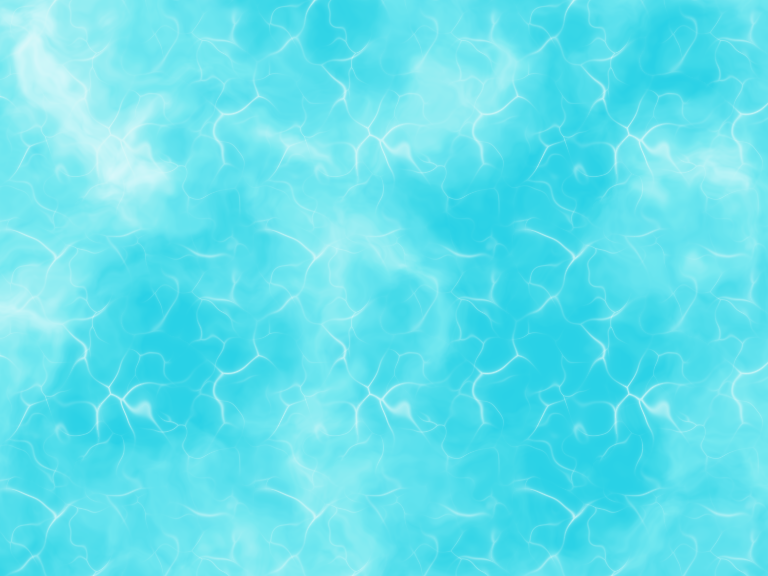
Give the GLSL for this texture, as a Shadertoy shader.

```glsl
// Sunlit turquoise pool water: pale drifting clouds under a repeating web of caustic light.

const float TAU = 6.2831853;

// Clouds
const float CLOUD_SCALE = 2.3;     // broad patches per canvas height
const float CLOUD_WARP = 0.28;     // raggedness of the patch outlines
const float CLOUD_CONTRAST = 3.9;  // brings the noise to unit deviation
const float CLOUD_BIAS = -0.12;
const float PUFF_SCALE = 9.0;
const float PUFF_AMOUNT = 1.1;
const vec2 CLOUD_OFFSET = vec2(17.3, 41.7);

// Caustics
const float TILE_SIZE = 0.45;      // height of one repeat of the light web
const float BROAD_CELLS = 4.0;     // cells along one repeat
const float FINE_CELLS = 6.0;
const float WEB_WARP = 0.75;
const float JITTER = 0.9;
const float CORE_WIDTH = 0.026;
const float GLOW_WIDTH = 0.095;
const float BROAD_LIGHT = 0.62;
const float FINE_LIGHT = 0.30;
const vec3 LIGHT_COLOUR = vec3(0.84, 0.97, 0.97);

// Water colours from deep to white, and the cloud level of each
const int TONE_COUNT = 7;
const vec3 TONES[TONE_COUNT] = vec3[](
    vec3(0.16, 0.82, 0.90), vec3(0.25, 0.85, 0.91), vec3(0.36, 0.88, 0.93),
    vec3(0.45, 0.91, 0.94), vec3(0.58, 0.93, 0.95), vec3(0.75, 0.96, 0.97),
    vec3(0.90, 0.98, 0.99));
const float LEVELS[TONE_COUNT] = float[](-1.9, -0.92, 0.03, 0.77, 1.48, 2.17, 3.0);

vec2 hash2(vec2 cell) {
    const uint MULTIPLIER = 1664525u;
    uvec2 q = uvec2(ivec2(cell)) * MULTIPLIER + 12345u;
    for (int i = 0; i < 2; i++) {
        q.x += q.y * MULTIPLIER;
        q.y += q.x * MULTIPLIER;
        q ^= q >> 16;
    }
    return vec2(q & 0xffffu) / 65535.0;
}

float cornerSlope(vec2 cell, vec2 toPoint, float period) {
    float angle = TAU * hash2(mod(cell, period)).x;
    return dot(vec2(cos(angle), sin(angle)), toPoint);
}

// Gradient noise that repeats after a whole number of cells
float gradientNoise(vec2 p, float period) {
    vec2 c = floor(p), f = p - c;
    vec2 u = f * f * f * (f * (f * 6.0 - 15.0) + 10.0);
    vec2 e = vec2(1.0, 0.0);
    float low = mix(cornerSlope(c, f, period), cornerSlope(c + e.xy, f - e.xy, period), u.x);
    float high = mix(cornerSlope(c + e.yx, f - e.yx, period),
                     cornerSlope(c + e.xx, f - e.xx, period), u.x);
    return mix(low, high, u.y);
}

float fbm(vec2 p, int octaves) {
    float sum = 0.0, amplitude = 1.0;
    for (int i = 0; i < octaves; i++) {
        sum += amplitude * gradientNoise(p, 1024.0);
        p = mat2(1.6, 1.2, -1.2, 1.6) * p + 7.3;
        amplitude *= 0.52;
    }
    return sum;
}

float cloudLevel(vec2 uv) {
    vec2 p = uv * CLOUD_SCALE + CLOUD_OFFSET;
    vec2 warp = vec2(fbm(p * 2.0 + 31.0, 4), fbm(p * 2.0 + 67.0, 4));
    p += CLOUD_WARP * warp;
    float puffs = abs(gradientNoise(uv * PUFF_SCALE + warp * 1.5 + 90.0, 1024.0)) - 0.17;
    return CLOUD_CONTRAST * fbm(p, 6) + PUFF_AMOUNT * puffs + CLOUD_BIAS;
}

vec3 waterColour(float level) {
    vec3 colour = TONES[0];
    for (int i = 1; i < TONE_COUNT; i++) {
        float t = (level - LEVELS[i - 1]) / (LEVELS[i] - LEVELS[i - 1]);
        colour = mix(colour, TONES[i], clamp(t, 0.0, 1.0));
    }
    return colour;
}

// Distances to the nearest and second nearest Voronoi borders
vec2 borderDistances(vec2 p, float period) {
    vec2 base = floor(p), nearest = vec2(9.0), borders = vec2(9.0);
    for (int k = 0; k < 9; k++) {
        vec2 cell = base + vec2(k % 3 - 1, k / 3 - 1);
        vec2 site = cell + 0.5 + JITTER * (hash2(mod(cell, period)) - 0.5) - p;
        if (dot(site, site) < dot(nearest, nearest)) nearest = site;
    }
    for (int k = 0; k < 25; k++) {
        vec2 cell = base + vec2(k % 5 - 2, k / 5 - 2);
        vec2 site = cell + 0.5 + JITTER * (hash2(mod(cell, period)) - 0.5) - p;
        vec2 gap = site - nearest;
        if (dot(gap, gap) < 1e-5) continue;
        float d = dot(0.5 * (site + nearest), normalize(gap));
        borders = d < borders.x ? vec2(d, borders.x) : vec2(borders.x, min(d, borders.y));
    }
    return borders;
}

// Curved, broken filaments that flare where they meet
float caustics(vec2 uv, float cells) {
    vec2 p = uv * cells / TILE_SIZE;
    vec2 bend = vec2(gradientNoise(p + 0.37, cells), gradientNoise(p + 2.71, cells));
    bend += 0.4 * vec2(gradientNoise(p * 2.0 + 5.2, cells * 2.0),
                       gradientNoise(p * 2.0 + 1.6, cells * 2.0));
    vec2 d = borderDistances(p + WEB_WARP * bend, cells);
    float strength = smoothstep(-0.22, 0.38, gradientNoise(p + 1.83, cells));
    float line = 0.65 * exp(-d.x * d.x / (CORE_WIDTH * CORE_WIDTH)) + 0.35 * exp(-d.x / GLOW_WIDTH);
    float flare = exp(-(d.x + d.y) / 0.09);
    return line * strength + 0.45 * flare * (0.3 + strength);
}

void mainImage(out vec4 fragColor, in vec2 fragCoord) {
    vec2 uv = fragCoord / iResolution.y;
    vec3 colour = waterColour(cloudLevel(uv));
    float light = BROAD_LIGHT * caustics(uv, BROAD_CELLS)
                + FINE_LIGHT * caustics(uv + 0.13, FINE_CELLS);
    fragColor = vec4(mix(colour, LIGHT_COLOUR, clamp(light, 0.0, 0.8)), 1.0);
}
```
